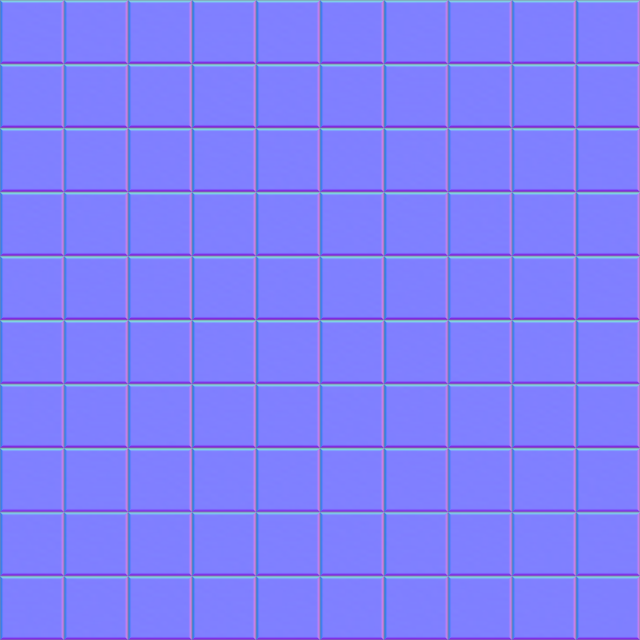
A Shadertoy shader for this texture map:

```glsl
#define TILES 10.0
#define JOINT 0.008
#define BEVEL 0.052
#define TILT vec2(0.66, 0.76)
#define TILT_VARIATION 0.12
#define TILE_LEAN 0.008
#define GRAIN_CELLS vec2(90.0, 160.0)
#define GRAIN_SLOPE 0.022
#define JOINT_COLOR vec3(0.52, 0.50, 0.70)

float hash(vec2 p) {
    return fract(sin(dot(p, vec2(127.1, 311.7))) * 43758.5453);
}

// Value noise that wraps after a whole number of cells
float wrappedNoise(vec2 p, vec2 period) {
    vec2 cell = floor(p);
    vec2 f = fract(p);
    f = f * f * (3.0 - 2.0 * f);
    vec2 a = mod(cell, period);
    vec2 b = mod(cell + 1.0, period);
    return mix(mix(hash(a), hash(vec2(b.x, a.y)), f.x),
               mix(hash(vec2(a.x, b.y)), hash(b), f.x), f.y);
}

// Slope of the fine surface grain
vec2 grainSlope(vec2 uv) {
    vec2 p = uv * GRAIN_CELLS;
    vec2 e = vec2(0.5, 0.0);
    float height = wrappedNoise(p, GRAIN_CELLS);
    return vec2(height - wrappedNoise(p + e.xy, GRAIN_CELLS),
                height - wrappedNoise(p + e.yx, GRAIN_CELLS));
}

void mainImage(out vec4 fragColor, in vec2 fragCoord) {
    vec2 uv = fragCoord / iResolution.xy;
    float pixel = TILES / min(iResolution.x, iResolution.y);

    // Tile grid and distance to the nearest tile edge
    vec2 tile = floor(uv * TILES);
    vec2 local = fract(uv * TILES) - 0.5;
    vec2 reach = abs(local);
    float edge = 0.5 - max(reach.x, reach.y);

    // Each joint line gets a slightly different bevel strength
    vec2 line = mod(tile + step(0.0, local), TILES);
    vec2 variation = vec2(hash(vec2(line.x, 17.0)), hash(vec2(41.0, line.y)));
    vec2 strength = TILT * (1.0 + TILT_VARIATION * (variation - 0.5) * 2.0);

    // Bevel leaning outward, mitred along the corner diagonals
    float sideways = smoothstep(-pixel, pixel, reach.x - reach.y);
    vec2 outward = sign(local) * vec2(sideways, 1.0 - sideways);
    float slope = 1.0 - smoothstep(JOINT, JOINT + BEVEL, edge);
    vec2 tilt = outward * strength * slope;

    // Faint lean per tile and surface grain
    vec2 lean = vec2(hash(tile + 3.0), hash(tile + 29.0)) - 0.5;
    tilt += (lean * TILE_LEAN + grainSlope(uv) * GRAIN_SLOPE) * (1.0 - slope);

    // Encode the unit normal as a colour
    vec3 normal = vec3(tilt, sqrt(max(0.0, 1.0 - dot(tilt, tilt))));
    vec3 color = normal * 0.5 + 0.5;

    // Thin joint, weighted by pixel coverage
    float joint = clamp((JOINT - edge) / pixel + 0.5, 0.0, 1.0);
    color = mix(color, JOINT_COLOR, joint);

    fragColor = vec4(color, 1.0);
}
```
